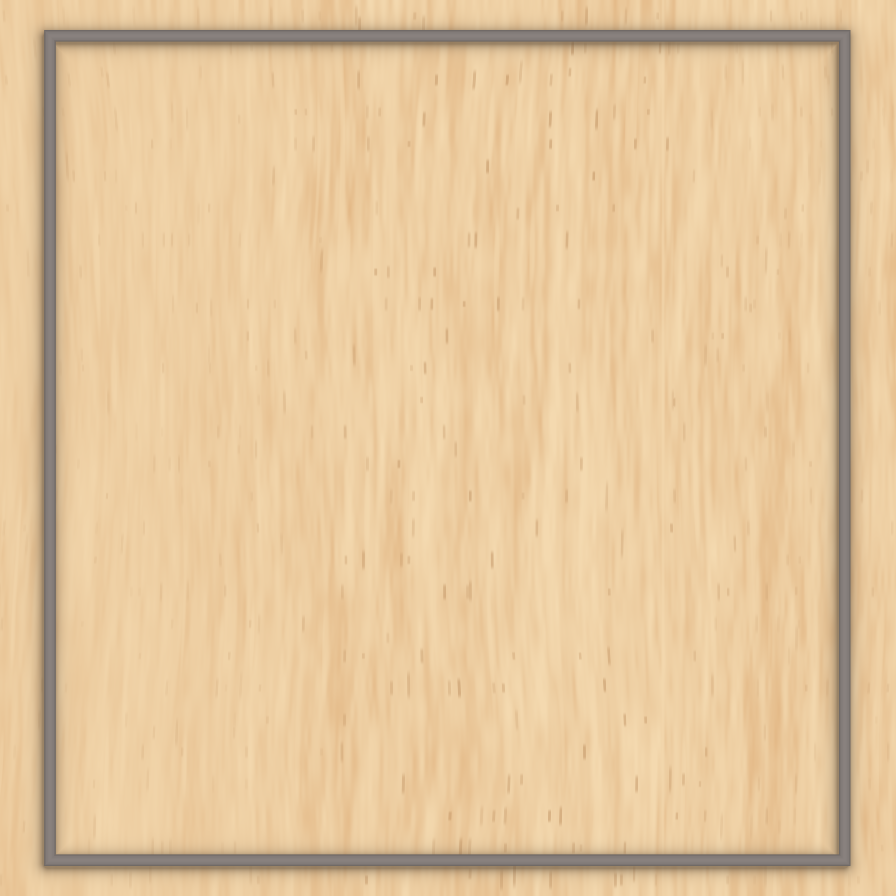
Write a Shadertoy shader that draws this texture.

```glsl
// Pale vertical wood grain with a thin bevelled grey square frame and soft shadow.

const vec3 WOOD = vec3(0.930, 0.806, 0.632);
const vec3 WOOD_LIGHT = vec3(0.955, 0.850, 0.685);
const vec3 WOOD_DARK = vec3(0.885, 0.710, 0.510);
const vec3 PORE = vec3(0.730, 0.540, 0.350);
const vec3 FRAME = vec3(0.510, 0.482, 0.470);
const vec3 SHADOW = vec3(0.400, 0.330, 0.250);
const vec2 FRAME_CENTER = vec2(0.4993, 0.5000);
const vec2 FRAME_HALF = vec2(0.4435, 0.4600);   // centre line of the bars
const float BAR_HALF = 0.0064;
const vec2 SHADOW_SHIFT = vec2(-0.0018, -0.0028);
const float SHADOW_BLUR = 0.0055;
const float SHADOW_STRENGTH = 0.62;
const float SEAM_X = 0.740;

float hash(vec2 p) {
    vec3 q = fract(vec3(p.xyx) * 0.1031);
    q += dot(q, q.yzx + 33.33);
    return fract((q.x + q.y) * q.z);
}

float noise(vec2 p) {
    vec2 i = floor(p), f = fract(p);
    f = f * f * (3.0 - 2.0 * f);
    return mix(mix(hash(i), hash(i + vec2(1, 0)), f.x),
               mix(hash(i + vec2(0, 1)), hash(i + vec2(1, 1)), f.x), f.y);
}

// Signed distance to a box
float box(vec2 p, vec2 halfSize) {
    vec2 d = abs(p) - halfSize;
    return length(max(d, 0.0)) + min(max(d.x, d.y), 0.0);
}

// Short, thin vertical pores, at most one in each cell
float pores(vec2 p, vec2 cells, float density, float px) {
    vec2 g = p * cells, id = floor(g);
    vec2 f = fract(g) - 0.5;
    float offset = (hash(id + 7.0) - 0.5) * 0.5;
    float halfLength = mix(0.12, 0.42, hash(id + 19.0));
    float width = 0.0009 * cells.x;
    float across = 1.0 - smoothstep(width, width + px * cells.x, abs(f.x - offset));
    float along = 1.0 - smoothstep(halfLength * 0.4, halfLength, abs(f.y));
    return across * along * step(hash(id), density) * mix(0.35, 1.0, hash(id + 31.0));
}

vec3 wood(vec2 uv, float px) {
    // Gentle sideways drift of the fibres
    vec2 p = uv;
    p.x += 0.035 * (noise(uv * vec2(3.0, 1.8) + 4.0) - 0.5);
    p.x += 0.008 * (noise(uv * vec2(9.0, 6.0) + 15.0) - 0.5);

    // Broad bands, medium streaks and fine fibres
    float band = noise(p * vec2(13.0, 0.8)) - 0.5;
    float streak = noise(p * vec2(65.0, 5.0) + 21.0) - 0.5;
    float fibre = noise(p * vec2(150.0, 13.0) + 43.0) - 0.5;
    float fine = noise(p * vec2(270.0, 34.0) + 71.0) - 0.5;
    float activity = 0.55 + 0.45 * smoothstep(0.15, 0.45, uv.x);
    float tone = 0.28 * band + activity * (0.40 * streak + 0.65 * fibre + 0.38 * fine);

    vec3 col = mix(WOOD, WOOD_LIGHT, clamp(tone * 1.9, 0.0, 1.0));
    col = mix(col, WOOD_DARK, clamp(-tone * 1.35, 0.0, 1.0));

    // Pale ridges and the board seam
    float ridge = smoothstep(0.76, 0.95, noise(p * vec2(110.0, 7.0) + 90.0));
    col = mix(col, WOOD_LIGHT, 0.50 * ridge);
    float seam = abs(uv.x - SEAM_X);
    col = mix(col, WOOD_LIGHT, 0.55 * (1.0 - smoothstep(0.0006, 0.0025, seam)));

    // Scattered pores, darker towards the middle
    float middle = 0.35 + 0.65 * smoothstep(0.35, 0.05, abs(uv.x - 0.58));
    float pore = max(pores(p, vec2(85.0, 28.0), 0.13, px),
                     pores(p + 0.37, vec2(61.0, 19.0), 0.09, px));
    return mix(col, PORE, 0.48 * pore * middle);
}

void mainImage(out vec4 fragColor, in vec2 fragCoord) {
    vec2 uv = fragCoord / iResolution.xy;
    float px = 1.0 / min(iResolution.x, iResolution.y);
    vec2 p = uv - FRAME_CENTER;
    vec3 col = wood(uv, px);

    // Soft shadow falling down and left from every bar
    float shadowDist = abs(box(p - SHADOW_SHIFT, FRAME_HALF)) - BAR_HALF;
    float shade = SHADOW_STRENGTH * exp(-max(shadowDist, 0.0) / SHADOW_BLUR);
    col = mix(col, SHADOW, shade);

    // Mitred outline keeps the frame corners square
    vec2 edge = abs(p) - FRAME_HALF;
    float signedBar = max(edge.x, edge.y);
    float barDist = abs(signedBar) - BAR_HALF;

    // Flat face with a faint lit ridge and darker rims
    float across = signedBar / BAR_HALF;
    float face = 1.0 + 0.05 * (1.0 - smoothstep(0.1, 0.6, abs(across)));
    face -= 0.16 * smoothstep(0.60, 1.0, abs(across));
    float cover = 1.0 - smoothstep(-0.5 * px, 0.5 * px, barDist);
    col = mix(col, FRAME * face, cover);

    fragColor = vec4(col, 1.0);
}
```
